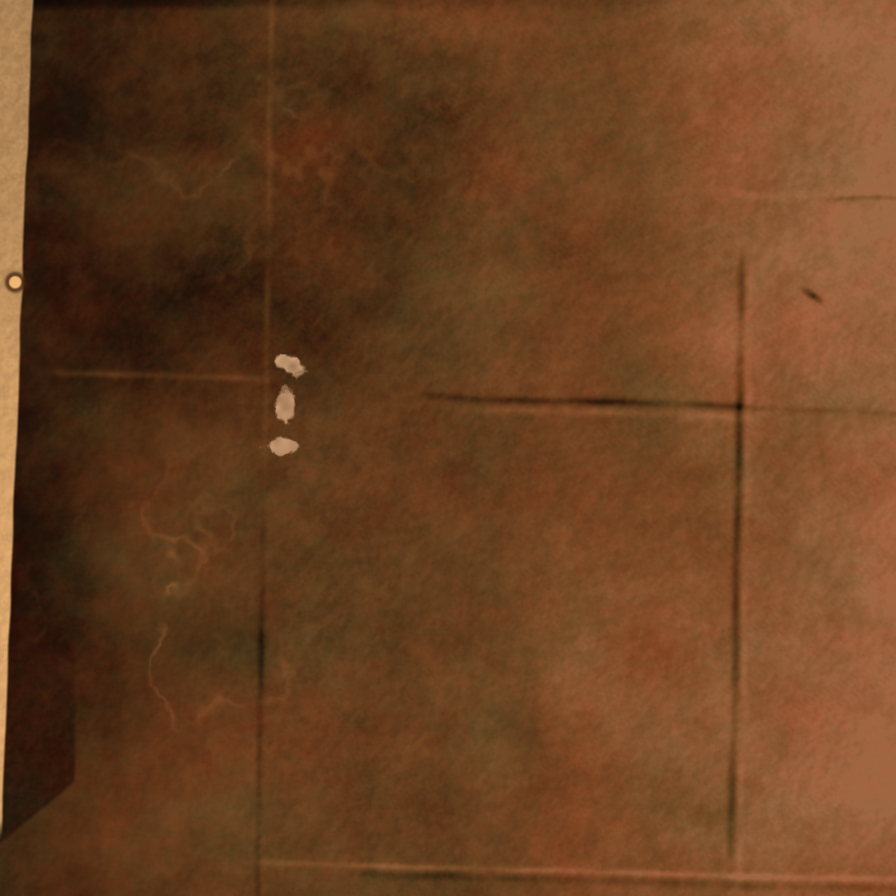
Reproduce this texture procedurally as a Shadertoy shader.

```glsl
// Worn brown leather sheet with fold creases, scuffs, paint chips and a pale left border
const vec3 UMBER = vec3(0.15, 0.075, 0.035);
const vec3 BARK  = vec3(0.28, 0.16, 0.07);
const vec3 EARTH = vec3(0.38, 0.23, 0.11);
const vec3 TAN   = vec3(0.48, 0.29, 0.15);
const vec3 CLAY  = vec3(0.58, 0.36, 0.22);
const vec3 CREAM = vec3(0.86, 0.65, 0.42);
const float GRAIN_SCALE = 190.0;
const float GRAIN_AMOUNT = 0.85;
const float MOTTLE_AMOUNT = 2.0;
const float SCUFF_AMOUNT = 1.5;
const int CHIP_COUNT = 3;

float hash(vec2 p) {
    return fract(sin(dot(p, vec2(127.1, 311.7))) * 43758.5453);
}

float noise(vec2 p) {
    vec2 i = floor(p), f = fract(p);
    f = f * f * (3.0 - 2.0 * f);
    return mix(mix(hash(i), hash(i + vec2(1, 0)), f.x),
               mix(hash(i + vec2(0, 1)), hash(i + vec2(1, 1)), f.x), f.y);
}

float fbm(vec2 p) {
    float sum = 0.0, amp = 0.5;
    for (int i = 0; i < 5; i++) {
        sum += amp * noise(p);
        p = mat2(1.6, 1.2, -1.2, 1.6) * p + 7.3;
        amp *= 0.5;
    }
    return sum / 0.97;
}

mat2 rotate(float a) {
    return mat2(cos(a), sin(a), -sin(a), cos(a));
}

float bell(float d, float width) {
    return exp(-d * d / (width * width));
}

float blob(vec2 p, vec2 centre, vec2 radius) {
    vec2 d = (p - centre) / radius;
    return exp(-dot(d, d));
}

float span(float v, float from, float to) {
    return smoothstep(from - 0.02, from + 0.02, v) * (1.0 - smoothstep(to - 0.02, to + 0.02, v));
}

// Maps a tone from 0 to 4 onto the leather colours
vec3 leather(float tone) {
    vec3 c = mix(UMBER * (1.0 + 0.5 * min(tone, 0.0)), BARK, clamp(tone, 0.0, 1.0));
    c = mix(c, EARTH, clamp(tone - 1.0, 0.0, 1.0));
    c = mix(c, TAN, clamp(tone - 2.0, 0.0, 1.0));
    return mix(c, CLAY, clamp(tone - 3.0, 0.0, 1.5));
}

// Broad light: dark on the left, lighter at the right and the lower left
float shading(vec2 p) {
    float tone = 4.7 * p.x - 0.5 * p.x * p.x;
    tone += 1.4 * (1.0 - smoothstep(0.02, 0.32, p.y)) * (1.0 - smoothstep(0.1, 0.6, p.x));
    tone -= 0.9 * blob(p, vec2(0.45, 0.83), vec2(0.09, 0.13));
    tone -= 0.6 * blob(p, vec2(0.25, 0.69), vec2(0.17, 0.06));
    tone += 0.6 * blob(p, vec2(0.17, 0.36), vec2(0.1, 0.16));
    return tone - 1.2 * smoothstep(0.985, 1.0, p.y) * (1.0 - p.x);
}

// Folds: dark valleys with pale rims
float creases(vec2 p) {
    float wob = 0.006 * (fbm(p * 9.0) - 0.5);
    float wear = 0.4 + 1.1 * noise(p * 24.0);
    float right = p.x - 0.815 - 0.019 * p.y + wob;
    float left = p.x - 0.287 - 0.017 * p.y + wob;
    float middle = p.y - 0.574 + 0.034 * p.x + wob;
    float upper = p.y - 0.775 - 0.05 * bell(p.x - 0.98, 0.07) * 0.1 + wob;
    float lower = p.y - 0.045 + 0.028 * p.x + wob;
    float t = -1.6 * wear * bell(right, 0.005) * span(p.y, 0.05, 0.71);
    t += 0.4 * wear * bell(right - 0.010, 0.005) * span(p.y, 0.0, 0.7);
    t += wear * bell(left, 0.004) * mix(-0.9, 0.6, smoothstep(0.25, 0.6, p.y));
    t -= 1.5 * wear * bell(middle, 0.0045) * span(p.x, 0.48, 0.83);
    t -= 0.6 * wear * bell(middle, 0.004) * span(p.x, 0.83, 1.1);
    t += 0.7 * wear * bell(middle + 0.012, 0.005) * span(p.x, 0.5, 0.83);
    t += 0.7 * wear * bell(middle - 0.012, 0.004) * span(p.x, 0.05, 0.3);
    t -= 1.3 * wear * bell(upper, 0.003) * span(p.x, 0.93, 1.1);
    t += 0.5 * wear * bell(upper - 0.008, 0.006) * span(p.x, 0.82, 1.1);
    t += 1.0 * wear * bell(lower, 0.004) * span(p.x, 0.28, 1.1);
    return t - 0.7 * wear * bell(lower + 0.010, 0.005) * span(p.x, 0.4, 1.1);
}

// Thin branching scratches on the darker side
float scuffs(vec2 p) {
    float vein = bell(fbm(p * vec2(9.0, 8.0) + 3.0) - 0.5, 0.022);
    float area = blob(p, vec2(0.2, 0.31), vec2(0.14, 0.12)) + 0.4 * blob(p, vec2(0.33, 0.8), vec2(0.25, 0.16));
    return vein * area * smoothstep(0.3, 0.7, noise(p * 28.0));
}

float chips(vec2 p) {
    float cover = 0.0;
    for (int i = 0; i < CHIP_COUNT; i++) {
        float k = float(i);
        vec2 d = rotate(0.3 + 1.4 * k) * (p - vec2(0.325 - 0.007 * k, 0.592 - 0.045 * k));
        float r = length(d / vec2(0.018, 0.011)) + 1.3 * (fbm(p * 70.0) - 0.5);
        cover = max(cover, (1.0 - smoothstep(0.75, 1.1, r)) * (0.65 + 0.35 * noise(p * 110.0)));
    }
    return cover;
}

void mainImage(out vec4 fragColor, in vec2 fragCoord) {
    vec2 p = fragCoord / iResolution.xy;
    vec2 g = rotate(0.7) * p * GRAIN_SCALE;
    float grain = 0.6 * noise(g * vec2(1.0, 0.6)) + 0.4 * noise(g * 1.7 + 31.0) - 0.5;
    float tone = shading(p) + creases(p) + SCUFF_AMOUNT * scuffs(p);
    tone += MOTTLE_AMOUNT * (fbm(p * vec2(6.0, 8.0)) - 0.5) + 0.9 * (fbm(p * 32.0) - 0.5);
    tone += GRAIN_AMOUNT * grain * (0.5 + 0.5 * smoothstep(0.0, 0.5, p.x));

    // Folded dark flap at the lower left, and a small nick on the right
    float flap = (1.0 - smoothstep(0.080, 0.087, p.x)) * smoothstep(0.0, 0.008, p.y - 0.055 - 0.82 * p.x);
    tone = mix(tone, 0.15 + grain * 0.5, 0.9 * flap * (1.0 - smoothstep(0.16, 0.32, p.y)));
    tone -= 3.0 * blob(rotate(0.6) * (p - vec2(0.907, 0.67)), vec2(0.0), vec2(0.012, 0.004));

    // Red and olive stains, then pale chips
    vec3 col = leather(tone);
    float stain = fbm(p * 11.0 + 19.0) - 0.5 + 0.3 * (noise(p * 85.0) - 0.5);
    col += vec3(0.08, -0.035, -0.02) * stain;
    col += vec3(0.08, 0.01, 0.0) * blob(p, vec2(0.33, 0.84), vec2(0.11, 0.035)) * noise(p * 40.0);
    col = mix(col, CREAM * vec3(0.92, 0.95, 1.1), chips(p));

    // Pale border tapering downward, with one stud
    float edge = 0.002 + 0.037 * (p.y - 0.07) + 0.002 * (noise(vec2(3.0, p.y * 25.0)) - 0.5);
    float border = (1.0 - smoothstep(-0.002, 0.002, p.x - edge)) * smoothstep(0.06, 0.09, p.y);
    vec3 pale = CREAM * (0.98 - 0.2 * smoothstep(0.3, 1.0, p.y) + 0.15 * grain);
    col = mix(col, pale, border);
    float stud = length(p - vec2(0.017, 0.685));
    col = mix(col, BARK, 0.8 * bell(stud - 0.009, 0.003));
    col = mix(col, CREAM * 1.1, 1.0 - smoothstep(0.005, 0.008, stud));
    fragColor = vec4(clamp(col, 0.0, 1.0), 1.0);
}
```
